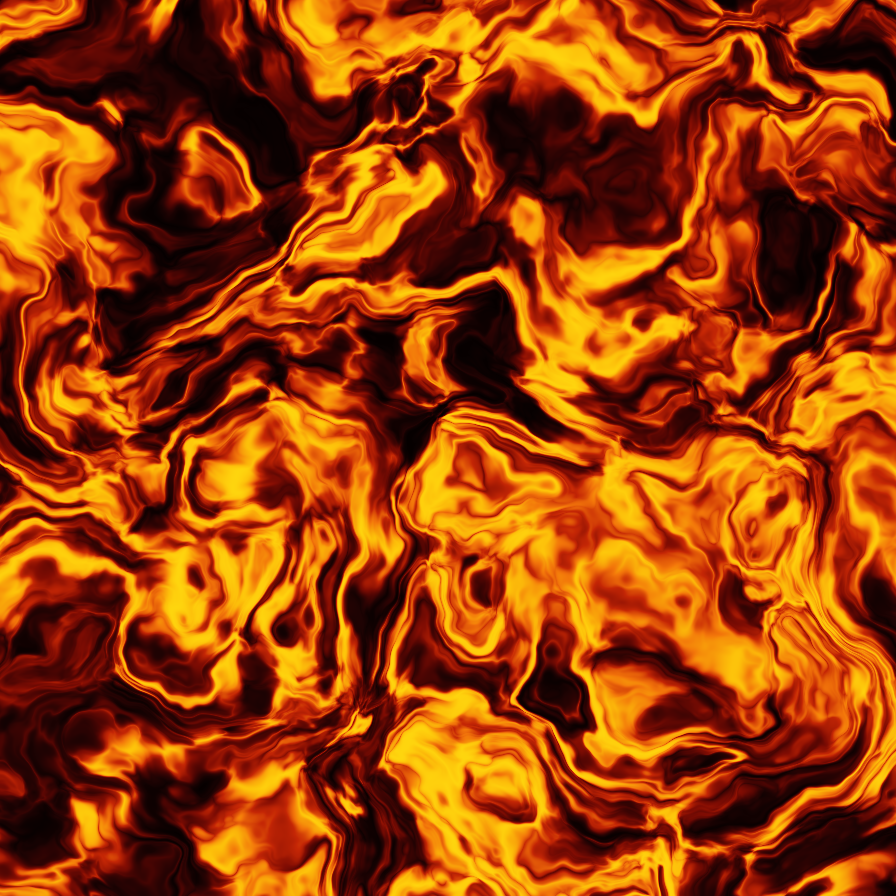
A WebGL 2 fragment shader for this texture:

```glsl
#version 300 es
precision highp float;

#define CELLS 3.3         // broad noise cells across the canvas
#define OCTAVES 5
#define GAIN 0.4          // strength of each finer octave
#define SWIRL 0.25        // first warp, in cells
#define TEAR 0.3          // second warp, in cells
#define VEIN_PERIOD 3.0   // vein spacing, in deviations of the noise
#define DETAIL 0.5        // weight of the fine filaments
#define GLOW 0.35         // weight of the broad hot and cool regions
#define CREASE 0.04       // rounding of the vein crests

uniform vec2 u_resolution;
out vec4 fragColor;

float hash(vec2 cell) {
    return fract(sin(dot(cell, vec2(127.1, 311.7))) * 43758.5453);
}

float cornerSlope(vec2 cell, vec2 offset) {
    float angle = 6.2832 * hash(cell);
    return dot(vec2(cos(angle), sin(angle)), offset);
}

float gradientNoise(vec2 p) {
    vec2 cell = floor(p);
    vec2 f = p - cell;
    vec2 fade = f * f * f * (f * (f * 6.0 - 15.0) + 10.0);
    vec2 e = vec2(1.0, 0.0);
    float low = mix(cornerSlope(cell, f), cornerSlope(cell + e.xy, f - e.xy), fade.x);
    float high = mix(cornerSlope(cell + e.yx, f - e.yx), cornerSlope(cell + e.xx, f - e.xx), fade.x);
    return mix(low, high, fade.y);
}

// Layered noise, scaled to a standard deviation near one
float fbm(vec2 p) {
    const mat2 turn = mat2(1.6, 1.2, -1.2, 1.6);
    float sum = 0.0;
    float amplitude = 4.24;
    for (int i = 0; i < OCTAVES; i++) {
        sum += amplitude * gradientNoise(p);
        p = turn * p + vec2(17.3, 9.1);
        amplitude *= GAIN;
    }
    return sum;
}

vec2 fbmPair(vec2 p) {
    return vec2(fbm(p + vec2(3.7, 41.2)), fbm(p + vec2(58.3, 12.9)));
}

// Folds a field into repeated ridges, with mean zero and unit deviation
float ridges(float field, float period) {
    float phase = fract(field / period + 0.5) - 0.5;
    float crest = 1.0 - 2.0 * sqrt(phase * phase + CREASE * CREASE * 0.25);
    return (crest - 0.5) * 3.46;
}

float ramp(float from, float to, float x) {
    return clamp((x - from) / (to - from), 0.0, 1.0);
}

// Black crust through deep red and orange to yellow
vec3 heatColor(float heat) {
    vec3 color = mix(vec3(0.01, 0.0, 0.0), vec3(0.11, 0.01, 0.01), ramp(0.0, 0.09, heat));
    color = mix(color, vec3(0.30, 0.02, 0.01), ramp(0.09, 0.285, heat));
    color = mix(color, vec3(0.51, 0.05, 0.01), ramp(0.285, 0.49, heat));
    color = mix(color, vec3(0.77, 0.15, 0.02), ramp(0.49, 0.68, heat));
    color = mix(color, vec3(0.95, 0.46, 0.04), ramp(0.68, 0.83, heat));
    color = mix(color, vec3(0.99, 0.75, 0.04), ramp(0.83, 0.94, heat));
    return mix(color, vec3(1.0, 0.86, 0.06), ramp(0.94, 1.0, heat));
}

void main() {
    vec2 p = CELLS * gl_FragCoord.xy / min(u_resolution.x, u_resolution.y);

    // Two warps pull the noise into swirls and torn edges
    vec2 swirl = SWIRL * fbmPair(p);
    vec2 tear = TEAR * fbmPair(p + swirl + vec2(23.0, 71.0));
    vec2 flow = p + tear;

    // Wide veins, fine filaments and broad glow
    float veins = ridges(fbm(flow + vec2(7.0, 5.0)), VEIN_PERIOD);
    float filaments = ridges(fbm(1.8 * flow + swirl + vec2(90.0, 33.0)), VEIN_PERIOD * 0.8);
    float glow = 4.6 * gradientNoise(0.8 * p + tear + vec2(31.0, 64.0));

    // Balance the layers and spread the heat evenly over the colours
    float total = veins + DETAIL * filaments + GLOW * glow;
    float deviation = sqrt(1.0 + DETAIL * DETAIL + GLOW * GLOW);
    float heat = 1.0 / (1.0 + exp(-1.7 * total / deviation));

    fragColor = vec4(heatColor(heat), 1.0);
}
```
